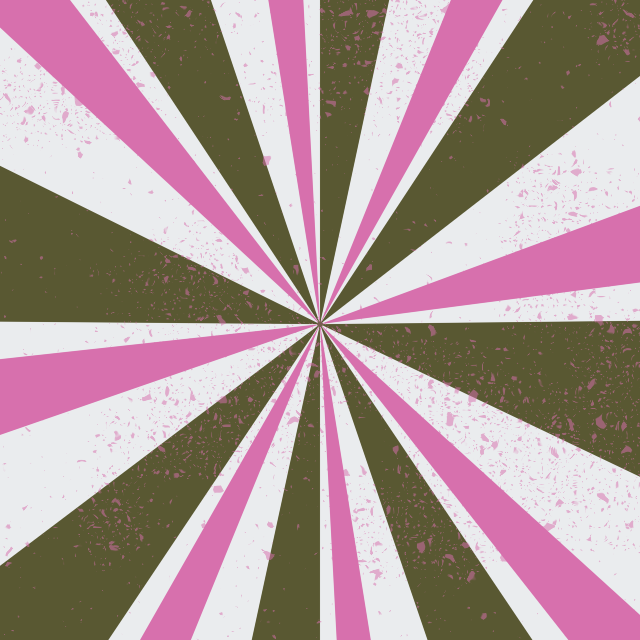
Give the GLSL for this background, as a three.js fragment shader.

```glsl
varying vec2 vUv;

const vec3 PAPER = vec3(0.918, 0.925, 0.933);
const vec3 PINK = vec3(0.843, 0.439, 0.678);
const vec3 OLIVE = vec3(0.349, 0.345, 0.196);

const vec2 HUB = vec2(0.5, 0.4935);
const float HUB_RADIUS = 0.0045;
const float EDGE = 0.001;

// Ray angles in degrees: pink start, pink end, olive start, olive end
const vec4 RAYS_EAST = vec4(7.42, 20.3, 37.8, 56.65);
const vec4 RAYS_NORTHEAST = vec4(60.62, 68.02, 77.95, 90.0);
const vec4 RAYS_NORTH = vec4(92.94, 99.06, 108.6, 123.45);
const vec4 RAYS_NORTHWEST = vec4(127.64, 137.17, 153.67, 179.55);
const vec4 RAYS_WEST = vec4(186.24, 199.1, 217.06, 236.17);
const vec4 RAYS_SOUTHWEST = vec4(240.32, 247.76, 257.8, 270.0);
const vec4 RAYS_SOUTH = vec4(273.02, 279.14, 288.8, 303.93);
const vec4 RAYS_SOUTHEAST = vec4(308.18, 317.74, 334.5, 360.6);

const int FLAKE_LAYERS = 5;
const int FLAKE_SIDES = 5;
const float FLAKE_GRID = 25.0;
const float FLAKE_GRID_GROWTH = 1.45;
const float FLAKE_OPACITY = 0.52;
const float STRAY_DENSITY = 0.07;
const float CLUMP_DENSITY = 0.72;
const float CLUMP_SCALE = 7.5;
const float TAU = 6.28319;

float hash(vec2 p) {
  return fract(sin(dot(p, vec2(127.1, 311.7))) * 43758.5453);
}

float noise(vec2 p) {
  vec2 cell = floor(p);
  vec2 f = fract(p);
  f = f * f * (3.0 - 2.0 * f);
  float low = mix(hash(cell), hash(cell + vec2(1.0, 0.0)), f.x);
  float high = mix(hash(cell + vec2(0.0, 1.0)), hash(cell + vec2(1.0)), f.x);
  return mix(low, high, f.y);
}

vec2 direction(float angle) {
  return vec2(cos(angle), sin(angle));
}

// Coverage of the sector running counterclockwise between two angles
float wedge(vec2 p, float startAngle, float endAngle) {
  vec2 a = direction(radians(startAngle));
  vec2 b = direction(radians(endAngle));
  float inside = min(a.x * p.y - a.y * p.x, p.x * b.y - p.y * b.x);
  return smoothstep(-EDGE, EDGE, inside);
}

// Pink coverage in x, olive coverage in y
vec2 rayPair(vec2 p, vec4 angles) {
  return vec2(wedge(p, angles.x, angles.y), wedge(p, angles.z, angles.w));
}

// Irregular convex chip, one at most per grid cell
float flake(vec2 p, float grid, float seed) {
  vec2 cell = floor(p * grid);
  vec2 id = cell + seed;
  vec2 middle = (cell + 0.5) / grid;
  float clump = smoothstep(0.5, 0.85, noise(middle * CLUMP_SCALE + 3.7));
  float present = step(hash(id), STRAY_DENSITY + CLUMP_DENSITY * clump);

  vec2 jitter = vec2(hash(id + 5.3), hash(id + 9.1)) - 0.5;
  vec2 q = fract(p * grid) - 0.5 - 0.3 * jitter;
  float pick = hash(id + 13.7);
  float size = mix(0.05, 0.24, pick * pick);
  float turn = TAU * hash(id + 17.9);
  float d = -1.0;
  for (int i = 0; i < FLAKE_SIDES; i++) {
    float side = float(i);
    float skew = hash(id + 21.3 + 2.7 * side);
    float angle = turn + TAU * (side + 0.6 * skew) / float(FLAKE_SIDES);
    float reach = size * mix(0.35, 1.1, hash(id + 43.1 + 3.1 * side));
    d = max(d, dot(q, direction(angle)) - reach);
  }
  return present * (1.0 - smoothstep(-EDGE, EDGE, d / grid));
}

// Clustered chips with ragged outlines, on turned grids of shrinking size
float speckles(vec2 uv) {
  vec2 ragged = vec2(noise(uv * 75.0), noise(uv * 75.0 + 31.4)) - 0.5;
  vec2 p = uv + 0.012 * ragged;
  float coverage = 0.0;
  float grid = FLAKE_GRID;
  for (int i = 0; i < FLAKE_LAYERS; i++) {
    coverage = max(coverage, flake(p, grid, 57.0 * float(i)));
    grid *= FLAKE_GRID_GROWTH;
  }
  return coverage;
}

void main() {
  vec2 p = vUv - HUB;

  // Sunburst
  vec2 rays = rayPair(p, RAYS_EAST) + rayPair(p, RAYS_NORTHEAST);
  rays += rayPair(p, RAYS_NORTH) + rayPair(p, RAYS_NORTHWEST);
  rays += rayPair(p, RAYS_WEST) + rayPair(p, RAYS_SOUTHWEST);
  rays += rayPair(p, RAYS_SOUTH) + rayPair(p, RAYS_SOUTHEAST);
  rays = min(rays, 1.0);
  vec3 color = mix(PAPER, PINK, rays.x);
  color = mix(color, OLIVE, rays.y);

  // Hub where the rays meet
  float hub = 1.0 - smoothstep(-EDGE, EDGE, length(p) - HUB_RADIUS);
  color = mix(color, mix(OLIVE, PINK, 0.25), hub);

  // Worn print
  color = mix(color, PINK, FLAKE_OPACITY * speckles(vUv));
  gl_FragColor = vec4(color, 1.0);
}
```
